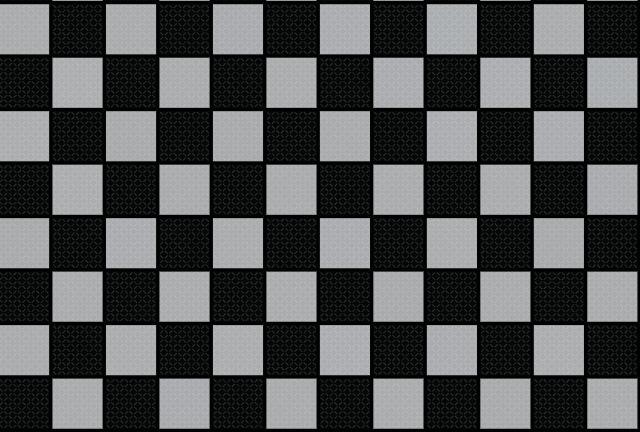
A Shadertoy shader for this pattern:

```glsl
// Checkerboard of pale and black tread-plate tiles with black joints.

const float TILE_PITCH = 0.1238;               // in canvas heights
const vec2  GRID_ORIGIN = vec2(-0.0062, 0.0037);
const float TILE_HALF = 0.469;                 // in tile pitches
const float TREADS_PER_TILE = 11.0;
const float TREAD_HALF_LENGTH = 0.32;          // in tread cells
const float TREAD_RADIUS = 0.13;
const float TREAD_VARIATION = 0.35;
const float TILE_VARIATION = 0.012;
const vec3  JOINT_COLOR = vec3(0.005);
const vec3  DARK_COLOR = vec3(0.020, 0.022, 0.022);
const vec3  DARK_TREAD = vec3(0.145, 0.160, 0.155);
const vec3  LIGHT_COLOR = vec3(0.665, 0.673, 0.682);
const vec3  LIGHT_TREAD = vec3(0.705, 0.713, 0.720);

float hash(vec2 p) {
    return fract(sin(dot(p, vec2(127.1, 311.7))) * 43758.5453);
}

float checker(vec2 cell) {
    return mod(cell.x + cell.y, 2.0);
}

float boxDistance(vec2 p, float halfSize) {
    vec2 d = abs(p) - halfSize;
    return length(max(d, 0.0)) + min(max(d.x, d.y), 0.0);
}

float capsuleDistance(vec2 p, vec2 axis, float halfLength, float radius) {
    float along = clamp(dot(p, axis), -halfLength, halfLength);
    return length(p - axis * along) - radius;
}

// Antialiased coverage from a signed distance and the pixel size.
float coverage(float d, float pixel) {
    return clamp(0.5 - d / pixel, 0.0, 1.0);
}

// Raised bars that alternate between the two diagonals.
float treadPlate(vec2 p, vec2 tile, float pixel) {
    vec2 scaled = (p / (2.0 * TILE_HALF) + 0.5) * TREADS_PER_TILE;
    vec2 cell = floor(scaled);
    float slope = 2.0 * checker(cell) - 1.0;
    vec2 axis = normalize(vec2(1.0, slope));
    float d = capsuleDistance(fract(scaled) - 0.5, axis,
                              TREAD_HALF_LENGTH, TREAD_RADIUS);
    float cellPixel = pixel * TREADS_PER_TILE / (2.0 * TILE_HALF);
    float shade = 1.0 + TREAD_VARIATION * (hash(cell + 17.0 * tile) - 0.5);
    return coverage(d, cellPixel) * shade;
}

void mainImage(out vec4 fragColor, in vec2 fragCoord) {
    vec2 grid = (fragCoord / iResolution.y - GRID_ORIGIN) / TILE_PITCH;
    float pixel = 1.0 / (iResolution.y * TILE_PITCH);
    vec2 tile = floor(grid);
    vec2 p = fract(grid) - 0.5;

    // Tile surface
    float isLight = checker(tile);
    vec3 base = mix(DARK_COLOR, LIGHT_COLOR, isLight);
    vec3 tread = mix(DARK_TREAD, LIGHT_TREAD, isLight);
    vec3 surface = mix(base, tread, treadPlate(p, tile, pixel));
    surface *= 1.0 + TILE_VARIATION * (2.0 * hash(tile) - 1.0);

    // Joints
    float face = coverage(boxDistance(p, TILE_HALF), pixel);
    fragColor = vec4(mix(JOINT_COLOR, surface, face), 1.0);
}
```
